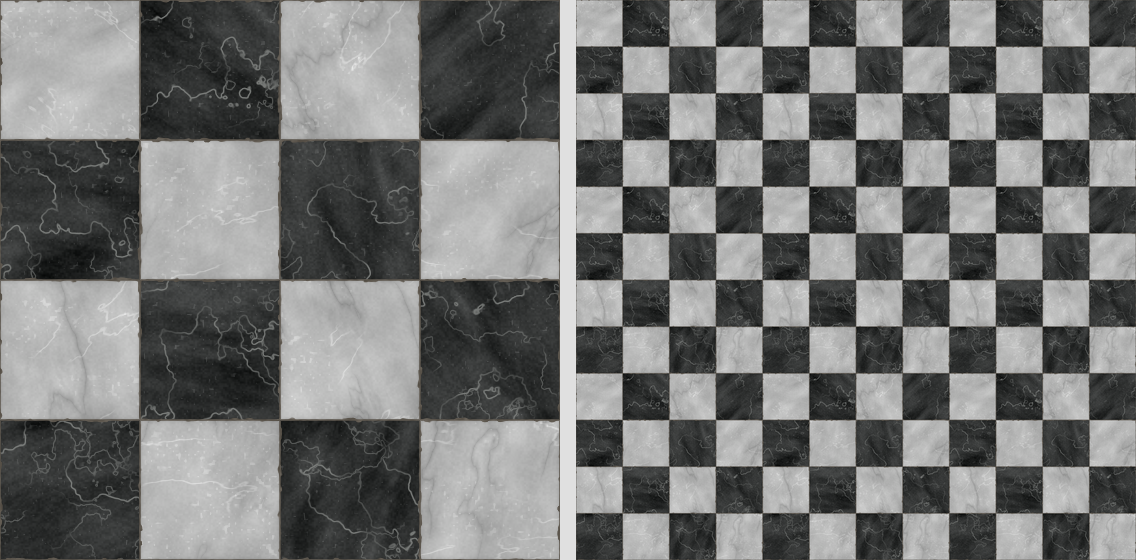
Left, the tile; right, the same tile 3 across and 3 down.
Give the GLSL for this texture, as a WebGL 2 fragment shader.

```glsl
#version 300 es
precision highp float;
// Checkerboard of worn pale and black marble tiles with thin, chipped grout.
// Each tile samples fractal noise at its own offset and angle; veins are
// contour lines of that noise. Tile indices wrap, so the whole repeats.
uniform vec2 u_resolution;
out vec4 fragColor;

const float TILES = 4.0;
const vec3 PALE = vec3(0.725, 0.727, 0.725);
const vec3 DARK = vec3(0.198, 0.205, 0.203);
const vec3 DARK_VEIN = vec3(0.50, 0.51, 0.50);
const vec3 GROUT = vec3(0.37, 0.345, 0.31);
// Lengths below are in tile widths.
const float GROUT_HALF = 0.0055;
const float CHIP_DEPTH = 0.014;
const float VEIN_HALF = 0.0035;
const float GRAIN_SCALE = 75.0;

float hash(vec2 p) {
  return fract(sin(dot(p, vec2(127.1, 311.7))) * 43758.5);
}

float noise(vec2 p) {
  vec2 i = floor(p), f = fract(p);
  f = f * f * (3.0 - 2.0 * f);
  return mix(mix(hash(i), hash(i + vec2(1, 0)), f.x),
             mix(hash(i + vec2(0, 1)), hash(i + vec2(1, 1)), f.x), f.y);
}

mat2 rotation(float a) {
  return mat2(cos(a), sin(a), -sin(a), cos(a));
}

// Five octaves, each turned to hide the lattice; result centred on 0.5.
float fbm(vec2 p) {
  mat2 turn = rotation(0.65) * 2.03;
  float sum = 0.0, amp = 0.5, total = 0.0;
  for (int i = 0; i < 5; i++) {
    sum += amp * noise(p);
    total += amp;
    amp *= 0.49;
    p = turn * p + 7.3;
  }
  return sum / total;
}

// Approximate distance to the middle contour of the noise.
float veinDistance(vec2 p) {
  const float STEP = 0.006;
  float f = fbm(p);
  vec2 slope = vec2(fbm(p + vec2(STEP, 0)), fbm(p + vec2(0, STEP))) - f;
  return abs(f - 0.5) / max(length(slope) / STEP, 0.35);
}

float lineMask(float d, float halfWidth, float px) {
  return 1.0 - smoothstep(max(halfWidth - px, 0.0), halfWidth + px, d);
}

vec3 darkMarble(vec2 p, vec2 grainP, float angle, float px) {
  vec2 along = rotation(angle) * p * vec2(2.0, 6.5);
  float cloud = fbm(along) - 0.5;
  float seam = exp(-veinDistance(along * 0.42 + 31.0) * 11.0);
  vec3 c = DARK + 0.27 * cloud + 0.10 * (fbm(p * 3.0 + 17.0) - 0.5);
  c -= 0.055 * seam * smoothstep(0.35, 0.6, noise(p * 2.0 + 5.0));
  c += 0.055 * (noise(grainP) - 0.5);
  c += 0.10 * smoothstep(0.86, 1.0, noise(grainP * 0.6 + 9.0));
  // Jagged bright veins, broken up and thickened unevenly.
  float scale = 2.1;
  float main = lineMask(veinDistance(p * scale + 41.0) / scale, VEIN_HALF, px);
  float fine = lineMask(veinDistance(p * 2.9 + 73.0) / 2.9, VEIN_HALF * 0.6, px);
  float strength = mix(0.35, 0.95, smoothstep(0.25, 0.7, noise(p * 6.0 + 3.0)));
  float gaps = smoothstep(0.45, 0.68, noise(p * 3.0 + 23.0));
  return mix(c, DARK_VEIN, max(main * strength, 0.55 * fine * gaps));
}

vec3 paleMarble(vec2 p, vec2 grainP, float angle, float px) {
  vec2 along = rotation(angle) * p * vec2(1.3, 3.2);
  float cloud = fbm(along * 1.5 + 11.0) - 0.5;
  vec3 c = PALE + 0.17 * cloud + 0.13 * (fbm(p * 4.0 + 19.0) - 0.5);
  // Soft grey seams with a thin darker core.
  float d = veinDistance(along * 0.75 + 47.0);
  float seam = 0.065 * exp(-d * 12.0) + 0.055 * exp(-d * 70.0);
  c -= seam * smoothstep(0.25, 0.7, noise(p * 2.2 + 29.0));
  // Pale scratches and flecks.
  vec2 across = rotation(angle + 1.1) * p * vec2(1.6, 3.6);
  float scratch = lineMask(veinDistance(across + 61.0) / 3.0, VEIN_HALF, px);
  c += 0.085 * scratch * smoothstep(0.42, 0.68, noise(p * 3.5 + 13.0));
  float fleckArea = smoothstep(0.4, 0.7, noise(p * 4.0 + 37.0));
  c += 0.07 * fleckArea * smoothstep(0.72, 0.95, noise(grainP * 0.6 + 9.0));
  return c + 0.03 * (noise(grainP) - 0.5);
}

void main() {
  vec2 grid = gl_FragCoord.xy / u_resolution * TILES;
  float px = TILES / min(u_resolution.x, u_resolution.y);
  vec2 cell = mod(floor(grid), TILES);
  vec2 local = fract(grid);

  // Per-tile variation.
  vec2 seed = vec2(hash(cell + 1.7), hash(cell + 8.3));
  vec2 p = local + floor(seed * 60.0);
  vec2 grainP = local * GRAIN_SCALE + seed * 90.0;
  float angle = 6.283 * hash(cell + 4.9);

  bool isDark = mod(cell.x + cell.y, 2.0) < 0.5;
  vec3 color = isDark ? darkMarble(p, grainP, angle, px)
                      : paleMarble(p, grainP, angle, px);
  color += 0.03 * (hash(cell + 2.6) - 0.5);

  // Worn rim, then grout widened by small chips.
  vec2 toEdge = 0.5 - abs(local - 0.5);
  float edge = min(toEdge.x, toEdge.y);
  color *= 1.0 - 0.16 * exp(-edge * 75.0);
  float chip = smoothstep(0.62, 0.9, noise(local * 19.0 + seed * 40.0));
  chip *= 0.5 + 0.5 * noise(local * 55.0 + seed * 20.0);
  float groutMask = lineMask(edge, GROUT_HALF + CHIP_DEPTH * chip, px * 0.7);
  vec3 grout = GROUT + 0.10 * (noise(grainP * 0.5) - 0.5);
  fragColor = vec4(mix(color, grout, groutMask), 1.0);
}
```
